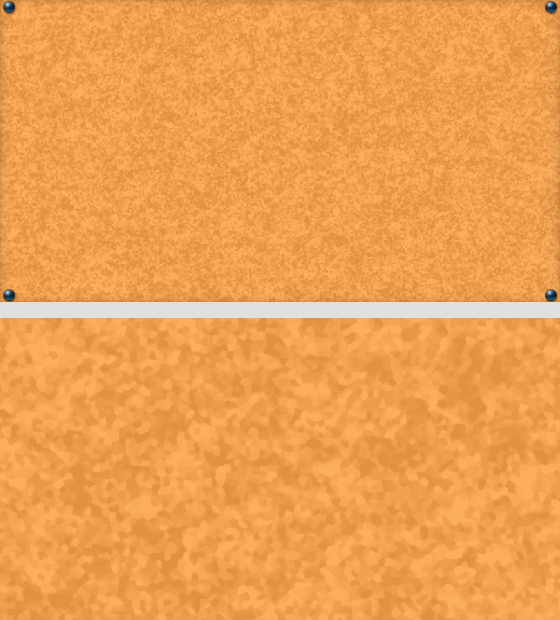
Top, the full canvas; bottom, a detail of the centre.
Give the GLSL for this texture, as a Shadertoy shader.

```glsl
// Orange cork board with fine mottled grain and a glossy steel-blue pin in each corner.

// Lengths are fractions of the canvas height; counts are cells per height.
#define GRAIN_COUNT 135.0
#define CLUMP_COUNT 62.0
#define PATCH_COUNT 24.0
#define GRAIN_SHARPNESS 11.0
#define CORK_DARK vec3(0.885, 0.563, 0.253)
#define CORK_LIGHT vec3(0.992, 0.683, 0.365)
#define PIN_RADIUS 0.0185
#define PIN_INSET vec2(0.030, 0.023)
#define EDGE_WIDTH 0.010
#define EDGE_SHADE 0.14

vec3 hash3(vec2 cell) {
    vec3 h = fract(cell.xyx * vec3(0.1031, 0.1030, 0.0973));
    h += dot(h, h.yxz + 33.33);
    return fract((h.xxy + h.yzz) * h.zyx);
}

// Cellular noise: every cell has a random tone, blended softly at its border.
float cellTone(vec2 p) {
    vec2 base = floor(p);
    float toneSum = 0.0, weightSum = 0.0;
    for (int y = -1; y <= 1; y++) {
        for (int x = -1; x <= 1; x++) {
            vec2 cell = base + vec2(x, y);
            vec3 rnd = hash3(cell + 17.0);
            vec2 offset = cell + rnd.xy - p;
            float weight = exp(-GRAIN_SHARPNESS * dot(offset, offset));
            toneSum += weight * rnd.z;
            weightSum += weight;
        }
    }
    return toneSum / max(weightSum, 1e-6);
}

// Fine grains gathered into clumps and wide, faint patches.
vec3 cork(vec2 p) {
    float grain = cellTone(p * GRAIN_COUNT) - 0.5;
    float clump = cellTone(p * CLUMP_COUNT * vec2(0.85, 1.0) + 40.0) - 0.5;
    float patchTone = cellTone(p * PATCH_COUNT * vec2(0.7, 1.1) + 90.0) - 0.5;
    float tone = 0.52 + 0.92 * grain + 0.62 * clump + 0.34 * patchTone;
    return mix(CORK_DARK, CORK_LIGHT, clamp(tone, 0.0, 1.0));
}

// Domed metal head lit from the upper left, with a teal glow along its lower rim.
vec3 pinColor(vec2 q) {
    float height = sqrt(max(1.0 - dot(q, q), 0.0));
    vec3 normal = vec3(q, height);
    float light = max(dot(normal, normalize(vec3(-0.35, 0.75, 0.55))), 0.0);
    float glow = smoothstep(0.1, 0.9, -q.y) * smoothstep(0.0, 0.5, height);
    vec3 color = mix(vec3(0.03, 0.10, 0.16), vec3(0.30, 0.48, 0.57), light * light);
    color += vec3(0.08, 0.27, 0.34) * glow;
    float shine = exp(-9.0 * dot(q - vec2(-0.25, 0.42), q - vec2(-0.25, 0.42)));
    color = mix(color, vec3(0.86, 0.92, 0.94), 0.8 * shine);
    return color * mix(0.5, 1.0, smoothstep(0.0, 0.55, height));
}

void mainImage(out vec4 fragColor, in vec2 fragCoord) {
    vec2 p = fragCoord / iResolution.y;
    vec2 board = vec2(iResolution.x / iResolution.y, 1.0);
    float pixel = 1.0 / iResolution.y;
    vec3 color = cork(p);

    // Soft shade around the border
    vec2 toEdge = min(p, board - p);
    float edge = min(toEdge.x, toEdge.y);
    color *= 1.0 - EDGE_SHADE * exp(-edge / EDGE_WIDTH);

    // Pins and their drop shadows, one per corner
    for (int i = 0; i < 4; i++) {
        vec2 corner = vec2(i & 1, i >> 1);
        vec2 center = mix(PIN_INSET, board - PIN_INSET, corner);
        vec2 q = p - center;
        float shadowDist = length(q - vec2(0.002, -0.004));
        float shadow = 1.0 - smoothstep(0.7 * PIN_RADIUS, 1.45 * PIN_RADIUS, shadowDist);
        color *= 1.0 - 0.5 * shadow;
        float cover = smoothstep(pixel, -pixel, length(q) - PIN_RADIUS);
        color = mix(color, pinColor(q / PIN_RADIUS), cover);
    }
    fragColor = vec4(color, 1.0);
}
```
